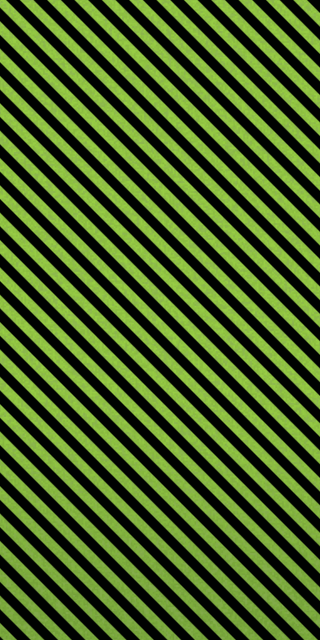
Give the GLSL for this pattern, as a WebGL 1 fragment shader.

```glsl
precision highp float;
uniform vec2 u_resolution;

float hash(vec2 p) {
  vec3 q = fract(vec3(p.xyx) * 0.1031);
  q += dot(q, q.yzx + 33.33);
  return fract((q.x + q.y) * q.z);
}

float valueNoise(vec2 p) {
  vec2 cell = floor(p);
  vec2 f = fract(p);
  f = f * f * (3.0 - 2.0 * f);
  return mix(mix(hash(cell), hash(cell + vec2(1.0, 0.0)), f.x),
             mix(hash(cell + vec2(0.0, 1.0)), hash(cell + vec2(1.0, 1.0)), f.x), f.y);
}

void main() {
  // Canvas widths, with y running down from the top edge
  vec2 p = vec2(gl_FragCoord.x, u_resolution.y - gl_FragCoord.y) / u_resolution.x;
  float height = gl_FragCoord.y / u_resolution.y;

  // Diagonal stripes: distance from the nearest green centre line, in periods
  float phase = (p.x - p.y) * 11.7 - 0.975;
  float fromCentre = abs(fract(phase + 0.5) - 0.5);
  float softness = max(0.045, 8.0 / u_resolution.x);
  float stripe = 1.0 - smoothstep(0.25 - softness, 0.25 + softness, fromCentre);

  // Green fades towards the bottom
  vec3 green = mix(vec3(0.47, 0.65, 0.23), vec3(0.57, 0.77, 0.26),
                   smoothstep(0.0, 0.42, height));

  // Fine grain and pale speckles, on the green only
  float grain = valueNoise(p * 190.0);
  float speckle = valueNoise(p * 130.0 + 41.0);
  green *= 0.95 + 0.1 * grain;
  green = mix(green, vec3(0.54, 0.68, 0.34), 0.5 * smoothstep(0.5, 0.9, speckle));

  gl_FragColor = vec4(mix(vec3(0.0, 0.007, 0.005), green, stripe), 1.0);
}
```
